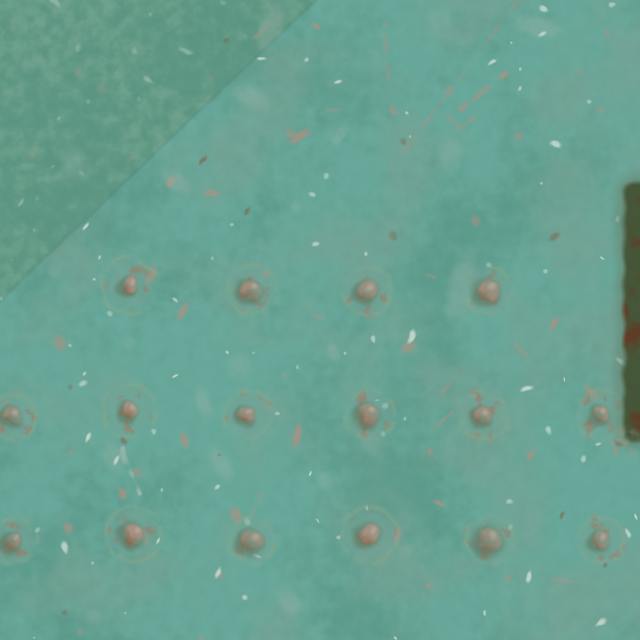
Write a Shadertoy shader that draws this texture.

```glsl
#define PITCH vec2(0.184, 0.194)
#define FIRST vec2(0.024, 0.160)
#define HEAD 0.022
#define HALO 0.041
#define PAINT vec3(0.405, 0.655, 0.600)
#define PAINT_DEEP vec3(0.365, 0.610, 0.550)
#define PAINT_DULL vec3(0.460, 0.635, 0.580)
#define BARE vec3(0.680, 0.570, 0.510)
#define RUST vec3(0.500, 0.370, 0.270)
#define PALE vec3(0.660, 0.730, 0.690)
#define SLOT vec3(0.270, 0.340, 0.220)

vec2 hash2(vec2 p) {
    vec3 q = fract(p.xyx * vec3(0.1031, 0.1030, 0.0973));
    q += dot(q, q.yzx + 33.33);
    return fract((q.xx + q.yz) * q.zy);
}

float corner(vec2 cell, vec2 offset, vec2 f) {
    return dot(hash2(cell + offset) * 2.0 - 1.0, f - offset);
}

float gradientNoise(vec2 p) {
    vec2 i = floor(p), f = fract(p);
    vec2 u = f * f * f * (f * (f * 6.0 - 15.0) + 10.0);
    return mix(mix(corner(i, vec2(0, 0), f), corner(i, vec2(1, 0), f), u.x),
               mix(corner(i, vec2(0, 1), f), corner(i, vec2(1, 1), f), u.x), u.y);
}

float fbm(vec2 p) {
    float sum = 0.0, amp = 0.6;
    for (int i = 0; i < 4; i++) {
        sum += amp * gradientNoise(p);
        p = mat2(1.6, 1.2, -1.2, 1.6) * p + 17.0;
        amp *= 0.5;
    }
    return sum;
}

// Scattered elongated flakes, at most one in each cell
float flakes(vec2 p, float cells, float density, float size) {
    float cover = 0.0;
    vec2 base = floor(p * cells);
    for (int k = 0; k < 9; k++) {
        vec2 id = base + vec2(k % 3 - 1, k / 3 - 1);
        vec2 h = hash2(id + cells), g = hash2(id + 91.0);
        vec2 q = p - (id + h) / cells;
        float a = g.x * 6.283;
        q = mat2(cos(a), -sin(a), sin(a), cos(a)) * q;
        q.x /= 1.0 + 1.6 * g.y * g.y;
        float r = size * (0.5 + h.y);
        float present = step(hash2(id + 43.0).x, density);
        cover = max(cover, present * (0.45 + 0.5 * g.y) * smoothstep(r, r * 0.3, length(q)));
    }
    return cover;
}

// Broken, soft-edged stroke from a to b
float scratch(vec2 p, vec2 a, vec2 b, float width) {
    vec2 q = p - a + 0.006 * gradientNoise(p * 35.0), ab = b - a;
    float d = length(q - ab * clamp(dot(q, ab) / dot(ab, ab), 0.0, 1.0));
    return smoothstep(width, width * 0.2, d) * smoothstep(-0.3, 0.25, gradientNoise(p * 50.0));
}

vec3 rivets(vec3 col, vec2 p) {
    vec2 id = floor((p - FIRST) / PITCH + 0.5);
    bool outside = id.x < 0.0 || id.x > 5.0 || id.y < 0.0 || id.y > 2.0;
    if (outside || (id.y > 1.5 && abs(id.x - 2.5) > 2.0)) return col;
    vec2 h = hash2(id + 7.0);
    vec2 q = p - FIRST - id * PITCH - (h - 0.5) * 0.012;
    q += 0.008 * vec2(gradientNoise(p * 38.0), gradientNoise(p * 38.0 + 9.0));
    float r = length(q), size = HEAD * mix(0.72, 1.05, h.x);
    float patchy = fbm(p * 42.0 + h * 30.0);

    // Pressed halo with a worn rim
    float rim = (r - HALO * mix(0.85, 1.05, h.y)) / 0.004;
    col = mix(col, PAINT_DULL, 0.45 * smoothstep(HALO, HALO * 0.7, r));
    col = mix(col, vec3(0.52, 0.66, 0.56), exp(-rim * rim) * smoothstep(-0.3, 0.2, patchy) * 0.6);
    float worn = smoothstep(0.08, 0.28, patchy) * smoothstep(HALO * 1.25, HALO * 0.6, r);
    col = mix(col, mix(RUST, BARE, 0.6), worn * 0.7);

    // Shaded dome with rust on its lower left
    float shade = smoothstep(size * 1.4, size * 0.7, length(q + vec2(0.004, 0.003)));
    col = mix(col, vec3(0.37, 0.46, 0.37), shade * 0.6);
    float light = dot(q, vec2(0.6, 0.8)) / size + patchy;
    vec3 dome = mix(RUST, BARE, smoothstep(-0.9, 0.2, light));
    dome = mix(dome, PAINT_DULL, smoothstep(-0.1, 0.3, -patchy) * 0.6);
    col = mix(col, dome, smoothstep(size, size * 0.6, r) * mix(0.65, 0.95, h.y));
    float glint = smoothstep(size * 0.45, 0.0, length(q - size * vec2(0.25, 0.3)));
    return mix(col, vec3(0.74, 0.70, 0.65), glint * 0.6);
}

void mainImage(out vec4 fragColor, in vec2 fragCoord) {
    vec2 p = fragCoord / iResolution.xy;
    float cloud = fbm(p * 4.0), grain = fbm(p * 45.0);

    // Mottled paint, duller toward the right
    vec3 col = mix(PAINT_DEEP, PAINT, smoothstep(-0.25, 0.12, cloud + 0.2 * grain));
    float dull = smoothstep(0.0, 0.35, fbm(p * 6.0 + 31.0) + 0.15 * p.x);
    col = mix(col, PAINT_DULL, dull * 0.7);

    // Overlapping sheet beyond the diagonal seam
    float seam = (p.y - 0.53 - 0.95 * p.x) / 1.38 + 0.003 * gradientNoise(p * 25.0);
    vec3 sheet = mix(vec3(0.365, 0.590, 0.515), vec3(0.430, 0.630, 0.550), smoothstep(-0.3, 0.4, grain + cloud));
    col = mix(col, sheet, smoothstep(-0.002, 0.003, seam));
    col *= 1.0 - 0.05 * smoothstep(0.005, 0.0, abs(seam));
    col += 0.025 * grain;

    // Chips and scratches
    vec2 w = p + 0.005 * vec2(gradientNoise(p * 60.0), gradientNoise(p * 60.0 + 5.0));
    float below = 1.0 - 0.6 * smoothstep(0.0, 0.01, seam);
    col = mix(col, BARE, flakes(w, 15.0, 0.22, 0.008) * 0.8 * below);
    col = mix(col, PALE, flakes(w, 9.0, 0.25, 0.020) * 0.3);
    col = mix(col, vec3(0.78, 0.84, 0.80), flakes(w, 27.0, 0.13, 0.0045) * below);
    col = mix(col, RUST, flakes(w, 11.0, 0.10, 0.006) * 0.6);
    for (int i = 0; i < 12; i++) {
        vec2 a = hash2(vec2(i, 3)), g = hash2(vec2(i, 29));
        vec2 along = vec2(cos(g.x * 3.14), sin(g.x * 3.14)) * (0.02 + 0.04 * g.y);
        a.x = 0.3 + 0.65 * a.x;
        col = mix(col, BARE, scratch(p, a, a + along, 0.004) * 0.5);
    }
    col = mix(col, BARE, scratch(p, vec2(0.61, 0.735), vec2(0.81, 1.0), 0.004) * 0.4);
    col = mix(col, BARE, scratch(p, vec2(0.72, 0.83), vec2(0.79, 0.885), 0.007) * 0.8);
    col = mix(col, BARE, scratch(p, vec2(0.601, 0.96), vec2(0.607, 0.88), 0.006) * 0.6);
    col = mix(col, PALE, scratch(p, vec2(0.19, 0.297), vec2(0.219, 0.23), 0.006) * 0.8);

    col = rivets(col, p);

    // Rusted slot on the right edge
    vec2 box = abs(p - vec2(1.01, 0.515)) - vec2(0.017, 0.185);
    float slot = length(max(box, 0.0)) + min(max(box.x, box.y), 0.0) - 0.018 + 0.008 * gradientNoise(p * 30.0);
    col = mix(col, vec3(0.40, 0.53, 0.45), smoothstep(0.025, 0.0, slot) * 0.6);
    vec3 inside = mix(SLOT, vec3(0.38, 0.23, 0.15), smoothstep(0.0, 0.3, fbm(p * 22.0)));
    col = mix(col, inside, smoothstep(0.006, -0.007, slot));
    float chipped = smoothstep(0.03, 0.005, length((p - vec2(0.975, 0.31)) * vec2(0.8, 1.0)));
    col = mix(col, BARE, chipped * smoothstep(-0.2, 0.3, grain) * 0.8);

    fragColor = vec4(clamp(col, 0.0, 1.0), 1.0);
}
```
